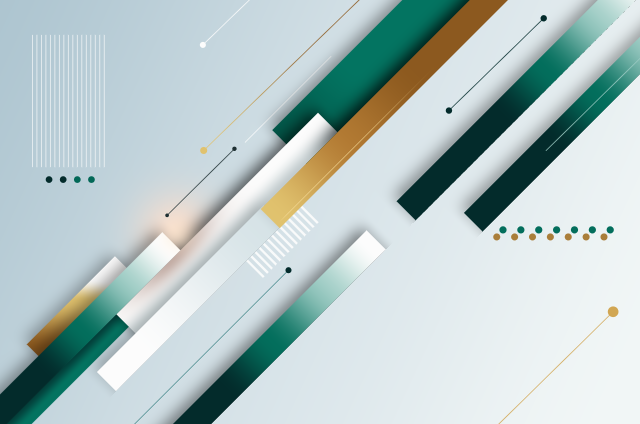
Reproduce this background procedurally as a Shadertoy shader.

```glsl
// Diagonal green, white and gold bars with thin wires and dots on a pale blue-grey gradient.

const vec3 DARK = vec3(.01, .17, .17);
const vec3 GREEN = vec3(.01, .43, .36);
const vec3 PALE = vec3(.62, .80, .77);
const vec3 WHITE = vec3(.99);
const vec3 GOLD = vec3(.88, .76, .43);
const vec3 BRONZE = vec3(.55, .35, .12);

float px; // size of one pixel in scene units

// Smooth coverage of a shape from its signed distance
float fill(float dist) { return clamp(.5 - dist / px, 0., 1.); }

// White to pale teal to green to near black
vec3 emerald(float t) {
    vec3 c = mix(WHITE, PALE, smoothstep(.03, .3, t));
    c = mix(c, GREEN, smoothstep(.25, .57, t));
    return mix(c, DARK, smoothstep(.56, .82, t));
}

// Diagonal bar: q = (along, across), with a soft shadow on its upper left side
void bar(inout vec3 col, vec2 q, vec2 lo, vec2 hi, vec3 paint, float shadow) {
    float away = max(q.y - hi.y, 0.);
    float ends = smoothstep(lo.x - .2, lo.x + .25, q.x) * (1. - smoothstep(hi.x - .25, hi.x + .2, q.x));
    float above = step(lo.y, q.y);
    col *= 1. - shadow * ends * above * exp(-away * away / .045 - away * 2.);
    vec2 e = abs(q - .5 * (lo + hi)) - .5 * (hi - lo);
    col = mix(col, paint, fill(max(e.x, e.y) * .7071));
}

void disc(inout vec3 col, vec2 p, vec2 c, float r, vec3 paint) {
    col = mix(col, paint, fill(length(p - c) - r));
}

// Thin line from a to b with a dot of radius ra, rb at each end
void wire(inout vec3 col, vec2 p, vec2 a, vec2 b, float ra, float rb, vec3 paint) {
    vec2 ab = b - a;
    float h = clamp(dot(p - a, ab) / dot(ab, ab), 0., 1.);
    col = mix(col, paint, .85 * fill(length(p - a - ab * h) - .005));
    if (ra > 0.) disc(col, p, a, ra, paint);
    if (rb > 0.) disc(col, p, b, rb, paint);
}

void mainImage(out vec4 fragColor, in vec2 fragCoord) {
    px = 5.1 / iResolution.y;
    vec2 p = fragCoord * px;
    vec2 q = vec2(p.x + p.y, p.y - p.x); // along and across the diagonals

    // Backdrop
    float t = p.x / 7.68 * .78 + (1. - p.y / 5.1) * .24;
    vec3 col = mix(vec3(.67, .765, .81), vec3(.85, .895, .915), smoothstep(-.1, .62, t));
    col = mix(col, vec3(.945, .965, .965), smoothstep(.5, 1., t));

    // Warm glow behind the bars
    vec2 g = p - vec2(2.12, 2.3);
    col = mix(col, vec3(1., .87, .79), .85 * exp(-dot(g, g) * 4.5));

    // Vertical white stripes
    float stripe = abs(p.x - .39 - .054 * clamp(round((p.x - .39) / .054), 0., 16.));
    col = mix(col, WHITE, .75 * fill(max(stripe - .005, abs(p.y - 3.885) - .795)));

    // Wires behind the bars
    wire(col, p, vec2(2.44, 4.56), vec2(3.02, 5.12), .036, 0., WHITE);
    wire(col, p, vec2(2.45, 3.29), vec2(4.34, 5.12), .042, 0., mix(GOLD, BRONZE, smoothstep(5.9, 8.5, q.x)));
    wire(col, p, vec2(2.95, 3.39), vec2(3.98, 4.42), 0., 0., WHITE);

    // Right hand bars
    bar(col, q, vec2(8.12, -3.49), vec2(15., -3.04), emerald((13.5 - q.x) / 4.2), .28);
    bar(col, q, vec2(7.45, -2.55), vec2(15., -2.09), emerald((13.2 - q.x) / 4.2), .3);
    bar(col, q, vec2(-2., -2.54), vec2(6.74, -2.08), emerald((6.74 - q.x) / 4.4), .36);
    wire(col, p, vec2(6.57, 3.29), vec2(7.7, 4.4), 0., 0., PALE);

    // Broad green bar and the small gold one
    vec3 broad = mix(GREEN * .8, GREEN * 1.06, smoothstep(6.8, 8.6, q.x));
    bar(col, q, vec2(6.81, -.6), vec2(13., .26), broad, .3);
    float shine = q.x + (q.y - .5) * .8;
    vec3 foil = mix(mix(BRONZE, GOLD, smoothstep(1.3, 2.5, shine)), WHITE, smoothstep(2.45, 2.95, shine));
    bar(col, q, vec2(1.28, .3), vec2(3.4, .635), foil, .22);

    // Stacked bars in the centre
    bar(col, q, vec2(-2., -.38), vec2(2.73, -.07), mix(GREEN * 1.05, DARK, .75 * smoothstep(-.3, -.06, q.y)), 0.);
    vec3 sheen = mix(vec3(.86, .90, .91), WHITE, smoothstep(-.55, -.2, q.y));
    float blush = exp(-pow((q.x - 4.1) / .9, 2.)) * smoothstep(-.45, -.08, q.y);
    bar(col, q, vec2(2.72, -.55), vec2(7.57, -.08), mix(sheen, vec3(.70, .59, .55), .8 * blush), .48);
    bar(col, q, vec2(-2., -.08), vec2(4.26, .355), emerald((4.26 - q.x) / 3.8), .3);
    vec3 lower = mix(WHITE, vec3(.84, .89, .905), smoothstep(2.4, 5.7, q.x));
    bar(col, q, vec2(1.79, -1.), vec2(5.8, -.54), lower, .2);

    // Hatch of short white strokes
    float hatch = abs(q.x - 4.94 - .1 * clamp(round((q.x - 4.94) / .1), 0., 13.));
    col = mix(col, WHITE, .9 * fill(max(hatch - .02, abs(q.y + 1.205) - .2) * .7071));

    // Long gold bar with its highlight
    vec3 brass = mix(GOLD, vec3(.70, .48, .20), smoothstep(5.8, 7.7, q.x));
    brass = mix(brass, BRONZE, smoothstep(7.4, 9.3, q.x));
    bar(col, q, vec2(5.72, -1.01), vec2(13., -.55), brass, .5 * smoothstep(6.8, 7.8, q.x) + .12);
    float edge = smoothstep(5.75, 6., q.x) * (1. - smoothstep(7.5, 9.6, q.x));
    col = mix(col, vec3(.96, .86, .60), .7 * edge * fill(abs(q.y + .93) * .7071 - .005));

    // Hot spot where the bars meet
    g = p - vec2(2.15, 2.27);
    col = mix(col, vec3(1., .92, .82), .5 * exp(-dot(g, g) * 28.));

    // Wires in front
    wire(col, p, vec2(2.01, 2.51), vec2(2.82, 3.31), .022, .026, vec3(.12, .19, .20));
    wire(col, p, vec2(5.40, 3.77), vec2(6.54, 4.88), .038, .038, DARK);
    wire(col, p, vec2(1.6, -.02), vec2(3.47, 1.85), 0., 0., vec3(.25, .52, .53));
    disc(col, p, vec2(3.47, 1.85), .036, DARK);
    wire(col, p, vec2(5.98, -.02), vec2(7.375, 1.35), 0., .064, vec3(.82, .65, .32));

    // Rows of dots
    for (int i = 0; i < 4; i++)
        disc(col, p, vec2(.59 + .17 * float(i), 2.94), .04, i < 2 ? DARK : GREEN * .95);
    for (int i = 0; i < 7; i++) {
        float x = .215 * float(i);
        disc(col, p, vec2(6.05 + x, 2.335), .043, GREEN);
        disc(col, p, vec2(5.975 + x, 2.25), .042, mix(BRONZE, GOLD, .35));
    }
    fragColor = vec4(col, 1.);
}
```
